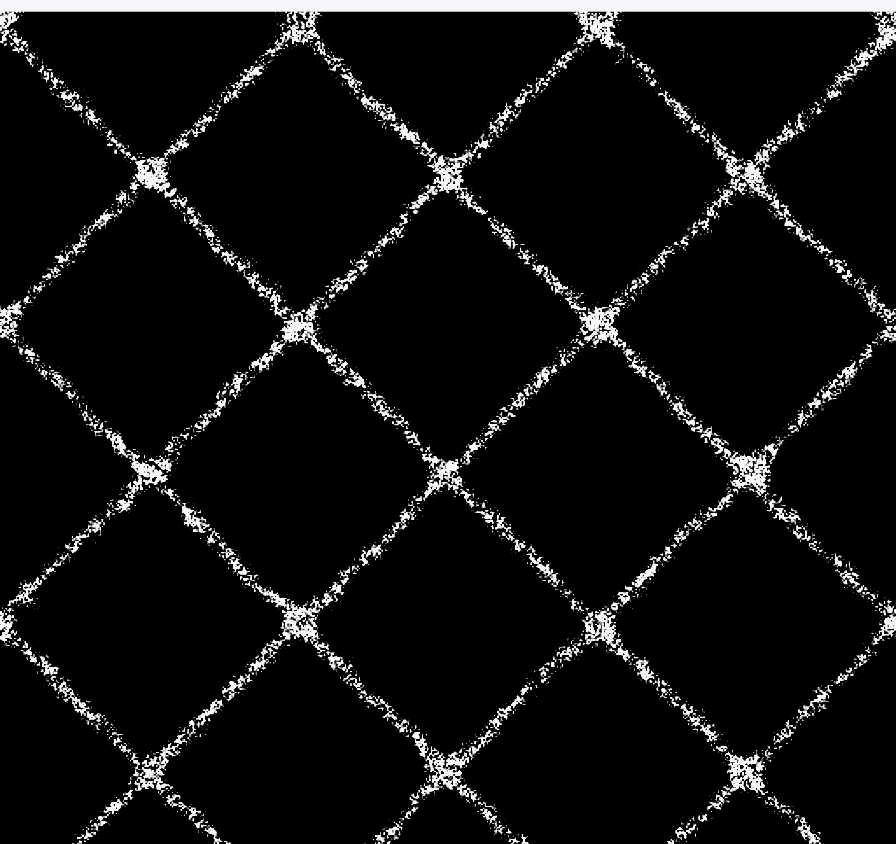
A Shadertoy shader for this pattern:

```glsl
// Diagonal chalk lattice on black: three diamonds across, under a pale top strip.
// Distance to two families of 45 degree lines sets the chalk density, and
// fine grain mixed with coarser clumps breaks each line into ragged specks.

float hash(vec2 cell) {
    vec3 q = fract(vec3(cell.xyx) * 0.1031);
    q += dot(q, q.yzx + 33.33);
    return fract((q.x + q.y) * q.z);
}

float valueNoise(vec2 p) {
    vec2 cell = floor(p);
    vec2 f = fract(p);
    f = f * f * (3.0 - 2.0 * f);
    float low = mix(hash(cell), hash(cell + vec2(1.0, 0.0)), f.x);
    float high = mix(hash(cell + vec2(0.0, 1.0)), hash(cell + 1.0), f.x);
    return mix(low, high, f.y);
}

// Chalk density around the nearest line of one family, 1 on its centre.
float lineDensity(float phase, float halfWidth) {
    float d = abs(phase - round(phase)) * 0.7071;
    return exp(-d * d / (halfWidth * halfWidth));
}

void mainImage(out vec4 fragColor, in vec2 fragCoord) {
    vec2 uv = fragCoord / iResolution.x;

    // Lattice space: one unit per diamond, with a crossing at the origin.
    vec2 p = uv * 3.0 - vec2(1.5, 1.238);

    // Hand-drawn drift of the lines and uneven pressure along them.
    vec2 drift = vec2(valueNoise(p * 11.0 + 40.0), valueNoise(p * 11.0 + 90.0)) - 0.5;
    float pressure = valueNoise(p * 14.0 + 150.0) - 0.5;
    vec2 q = p + drift * 0.022;
    float halfWidth = 0.039 + 0.012 * pressure;
    float density = lineDensity(q.x + q.y, halfWidth) + lineDensity(q.x - q.y, halfWidth);
    density = min(density, 1.1);

    // Specks: fine grain and clumps must rise above the density threshold.
    float grain = valueNoise(uv * 512.0 - 0.5);
    float clump = valueNoise(uv * 140.0 + 300.0);
    float speck = 0.65 * grain + 0.35 * clump + 0.7 * (density - 1.0);
    float chalk = 0.97 * smoothstep(0.40, 0.60, speck + 0.06 * pressure);
    vec3 color = vec3(chalk);

    // Pale strip along the top edge.
    float fromTop = 1.0 - fragCoord.y / iResolution.y;
    float soft = 0.5 / iResolution.y;
    float strip = 1.0 - smoothstep(0.0138 - soft, 0.0138 + soft, fromTop);
    color = mix(color, vec3(0.965, 0.965, 0.975), strip);

    fragColor = vec4(color, 1.0);
}
```
